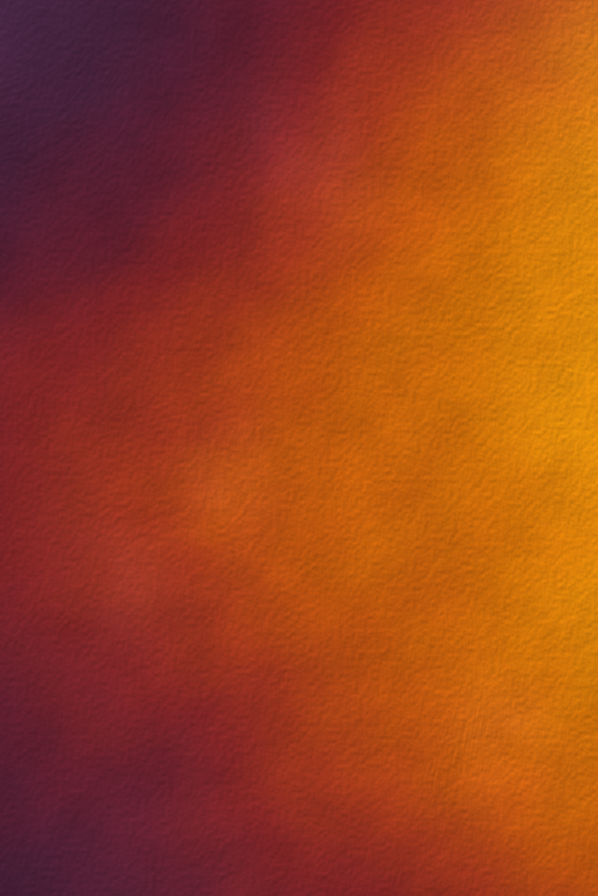
Write a Shadertoy shader that draws this background.

```glsl
float hash(vec2 cell) {
    vec3 q = fract(cell.xyx * vec3(0.1031, 0.1030, 0.0973));
    q += dot(q, q.yzx + 33.33);
    return fract((q.x + q.y) * q.z);
}

float valueNoise(vec2 p) {
    vec2 cell = floor(p);
    vec2 f = fract(p);
    f = f * f * (3.0 - 2.0 * f);
    float low = mix(hash(cell), hash(cell + vec2(1, 0)), f.x);
    float high = mix(hash(cell + vec2(0, 1)), hash(cell + vec2(1, 1)), f.x);
    return mix(low, high, f.y);
}

// Layered noise centred on zero
float fbm(vec2 p, int octaves) {
    float sum = 0.0;
    float gain = 0.5;
    for (int i = 0; i < octaves; i++) {
        sum += gain * (valueNoise(p) - 0.5);
        p = mat2(1.6, 1.2, -1.2, 1.6) * p + 17.3;
        gain *= 0.5;
    }
    return sum;
}

vec2 rotate(vec2 p, float angle) {
    float c = cos(angle);
    float s = sin(angle);
    return vec2(c * p.x + s * p.y, c * p.y - s * p.x);
}

float glow(vec2 p, vec2 centre, vec2 radius) {
    vec2 d = (p - centre) / radius;
    return exp(-dot(d, d));
}

// Warmth peaks along a tilted ridge, rises to the right, sinks in two shadows
float warmthField(vec2 uv) {
    float peak = 0.37 + 0.76 * uv.x - 0.13 * uv.x * uv.x;
    float offset = uv.y - mix(0.42, 0.57, uv.x);
    float warmth = peak - mix(1.9, 1.05, uv.x) * offset * offset;
    warmth -= 0.15 * glow(uv, vec2(0.33, 0.84), vec2(0.32, 0.17));
    warmth -= 0.10 * glow(uv, vec2(0.12, 0.14), vec2(0.35, 0.14));
    return warmth;
}

vec3 warmRamp(float t) {
    const vec3 plum = vec3(0.27, 0.115, 0.21);
    const vec3 wine = vec3(0.36, 0.115, 0.185);
    const vec3 crimson = vec3(0.50, 0.14, 0.145);
    const vec3 rust = vec3(0.62, 0.21, 0.11);
    const vec3 orange = vec3(0.73, 0.32, 0.06);
    const vec3 amber = vec3(0.80, 0.43, 0.035);
    const vec3 gold = vec3(0.87, 0.54, 0.04);
    vec3 colour = mix(plum, wine, clamp(t / 0.2, 0.0, 1.0));
    colour = mix(colour, crimson, clamp((t - 0.2) / 0.2, 0.0, 1.0));
    colour = mix(colour, rust, clamp((t - 0.4) / 0.15, 0.0, 1.0));
    colour = mix(colour, orange, clamp((t - 0.55) / 0.15, 0.0, 1.0));
    colour = mix(colour, amber, clamp((t - 0.7) / 0.15, 0.0, 1.0));
    return mix(colour, gold, clamp((t - 0.85) / 0.15, 0.0, 1.0));
}

// Plaster height: fine pores with patches of curved scratches
float plasterHeight(vec2 p) {
    float pores = fbm(p * 145.0, 2);
    float bend = 0.6 + 5.0 * fbm(p * 2.0, 1);
    vec2 strokeSpace = rotate(p, bend) * vec2(28.0, 100.0);
    float patches = smoothstep(0.0, 0.2, fbm(p * 4.0 + 5.0, 2));
    return pores + 0.5 * patches * fbm(strokeSpace, 2);
}

float relief(vec2 p, vec2 lightStep) {
    return plasterHeight(p + lightStep) - plasterHeight(p - lightStep);
}

void mainImage(out vec4 fragColor, in vec2 fragCoord) {
    vec2 uv = fragCoord / iResolution.xy;
    vec2 p = fragCoord / iResolution.x;

    // Broad colour with cloudy, brushed edges
    vec2 brushed = rotate(p, 0.6) * vec2(4.0, 6.5);
    float clouds = fbm(brushed + fbm(p * 4.0, 3), 5);
    vec3 colour = warmRamp(warmthField(uv) + 0.17 * clouds);

    // Dusty light patches and cool haze near the corners
    float dust = glow(p, vec2(0.53, 1.24), vec2(0.13))
               + glow(p, vec2(0.38, 0.70), vec2(0.09))
               + glow(p, vec2(0.84, 0.25), vec2(0.10))
               + 0.7 * glow(p, vec2(0.20, 0.52), vec2(0.14));
    dust *= clamp(0.65 + 2.0 * fbm(p * 9.0, 4), 0.0, 1.0);
    colour += dust * vec3(0.06, 0.04, 0.04);
    colour += glow(p, vec2(0.0, 1.5), vec2(0.2)) * vec3(0.01, 0.035, 0.055);
    colour += glow(p, vec2(1.0, 1.5), vec2(0.25)) * vec3(0.0, 0.01, 0.06);
    colour += glow(p, vec2(0.25, 0.0), vec2(0.2)) * vec3(0.03, 0.015, 0.02);

    // Side-lit surface grain
    float grain = relief(p, vec2(-0.0012, 0.0021));
    float mottling = fbm(p * 15.0 + 8.0, 4);
    colour *= 1.0 - 0.22 * grain + 0.15 * mottling;

    fragColor = vec4(clamp(colour, 0.0, 1.0), 1.0);
}
```
